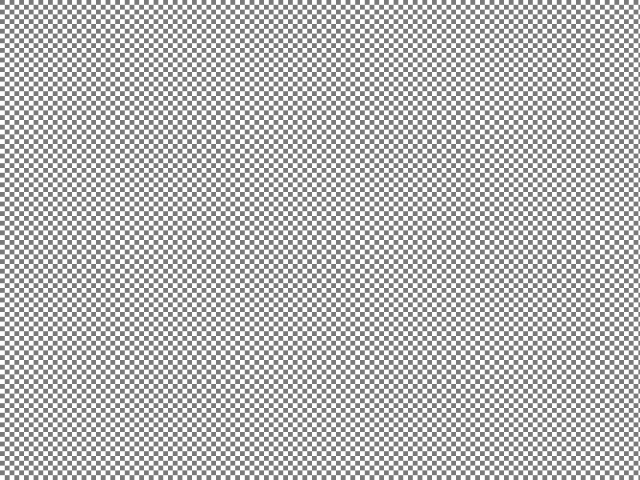
Give the GLSL for this pattern, as a WebGL 1 fragment shader.

```glsl
precision highp float;
// Fine checkerboard of white and mid-grey squares with smoothed edges.

uniform vec2 u_resolution;

const float ROWS = 100.0; // squares down the canvas height
const vec3 WHITE = vec3(1.0);
const vec3 GREY = vec3(0.48);

// Signed distance to the nearest integer edge, positive in even cells.
vec2 stripeDistance(vec2 p) {
    return 0.5 - abs(mod(p + 0.5, 2.0) - 1.0);
}

// Checker coverage averaged over one pixel: 1 in even squares, 0 in odd.
float checker(vec2 p, float pixel) {
    vec2 wave = clamp(stripeDistance(p) / (0.5 * pixel), -1.0, 1.0);
    return 0.5 + 0.5 * wave.x * wave.y;
}

void main() {
    // Square cells measured from the lower left corner
    float cellsPerPixel = ROWS / u_resolution.y;
    vec2 cell = gl_FragCoord.xy * cellsPerPixel;

    vec3 color = mix(GREY, WHITE, checker(cell, cellsPerPixel));
    gl_FragColor = vec4(color, 1.0);
}
```
